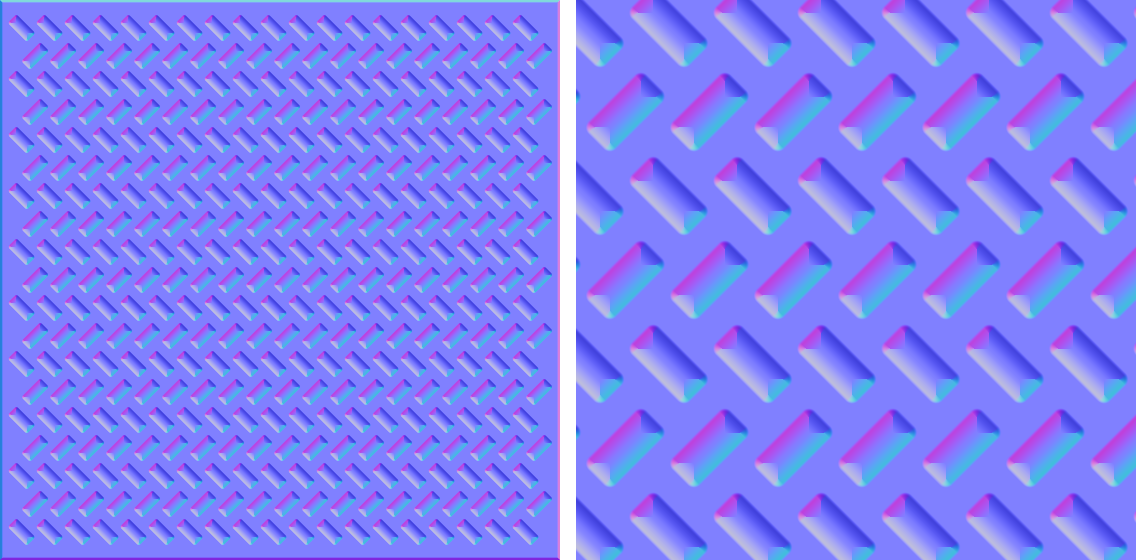
Left, the full canvas; right, a detail of the centre.
Give the GLSL for this texture map, as a three.js fragment shader.

```glsl
#define CELLS 20.0                    // grid cells per side
#define BARS 19.0                     // bars per row, and rows
#define BAR_HALF vec2(0.486, 0.226)   // half length and width, in cells
#define BAR_RADIUS 0.10
#define ODD_START 0.77                // first bar centre of odd rows, in cells
#define EVEN_START 1.255
#define DISH_SLOPE 1.12
#define DISH_FADE 1.25
#define VARIATION 0.12
#define RIM_WIDTH 0.0056
#define RIM_SLOPE 1.0

varying vec2 vUv;

float hash(vec2 p) {
  return fract(sin(dot(p, vec2(127.1, 311.7))) * 4375.85);
}

// Signed distance to a rounded box in x, its outward direction in yz
vec3 roundedBox(vec2 p, vec2 halfSize, float radius) {
  vec2 q = abs(p) - halfSize + radius;
  vec2 outer = max(q, 0.0);
  float reach = length(outer);
  float inner = max(q.x, q.y);
  vec2 dir = inner > 0.0 ? outer / max(reach, 1e-5)
                         : (q.x > q.y ? vec2(1.0, 0.0) : vec2(0.0, 1.0));
  return vec3(reach + min(inner, 0.0) - radius, dir * sign(p));
}

// Surface tilt of the recessed bars, leaning the other way on each row
vec2 barTilt(vec2 uv) {
  vec2 grid = uv * CELLS;
  float row = floor(grid.y + 0.5);
  float odd = mod(row, 2.0);
  float start = mix(EVEN_START, ODD_START, odd);
  float column = floor(grid.x - start + 0.5);
  if (row < 1.0 || row > BARS || column < 0.0 || column >= BARS) return vec2(0.0);

  vec2 local = grid - vec2(column + start, row);
  vec2 along = vec2(1.0, 1.0 - 2.0 * odd) * 0.70711;
  vec2 across = vec2(-along.y, along.x);
  vec3 box = roundedBox(vec2(dot(local, along), dot(local, across)),
                        BAR_HALF, BAR_RADIUS);

  // Steep wall at the edge, easing to a flat centre line
  float depth = clamp(-box.x / BAR_HALF.y, -1.0, 1.0);
  float wall = smoothstep(-0.07, 0.16, depth);
  float slope = DISH_SLOPE * wall * pow(1.0 - max(depth, 0.0), DISH_FADE);
  slope *= 1.0 + VARIATION * (hash(vec2(column, row)) - 0.5);
  return -slope * (box.y * along + box.z * across);
}

// Bevel falling away around the plate, mitred at the corners
vec2 rimTilt(vec2 uv) {
  vec2 gap = min(uv, 1.0 - uv);
  float mitre = smoothstep(-0.001, 0.001, gap.x - gap.y);
  vec2 facing = sign(uv - 0.5) * vec2(1.0 - mitre, mitre);
  float bevel = 1.0 - smoothstep(0.4 * RIM_WIDTH, RIM_WIDTH, min(gap.x, gap.y));
  return RIM_SLOPE * bevel * facing;
}

void main() {
  vec2 tilt = barTilt(vUv) + rimTilt(vUv);
  vec3 normal = normalize(vec3(tilt, 1.0));
  gl_FragColor = vec4(0.5 + 0.5 * normal, 1.0);
}
```
